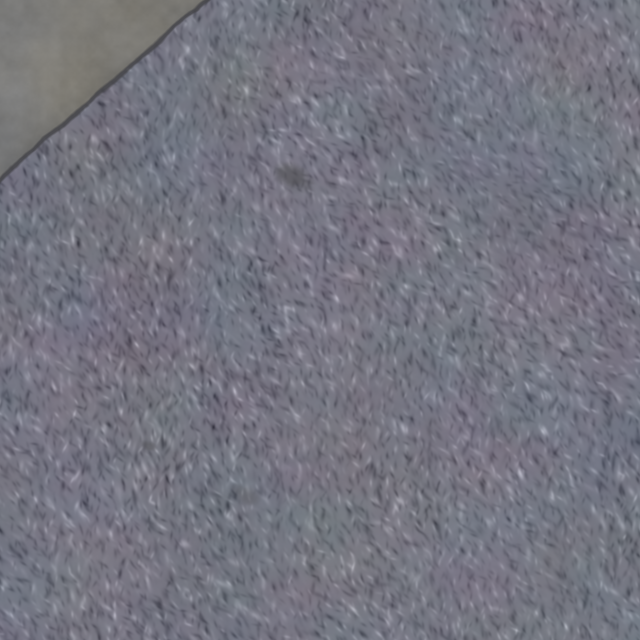
A WebGL 1 fragment shader for this texture:

```glsl
precision highp float;

// Weathered blue-grey asphalt with a paler slab across the top left corner.
// Grain is a sum of soft, elongated strokes scattered on jittered grids; slow
// noise bends their direction, varies their contrast and tints the surface.

uniform vec2 u_resolution;

const vec3 ASPHALT = vec3(0.467, 0.469, 0.516);
const vec3 SLAB = vec3(0.490, 0.485, 0.470);
const vec3 CRACK = vec3(0.270, 0.270, 0.285);
const vec3 GREEN_TINT = vec3(-0.030, 0.022, 0.004);
const vec3 WARM_TINT = vec3(0.018, 0.006, -0.024);

float hash(vec2 p) {
  return fract(sin(dot(p, vec2(127.1, 311.7))) * 43758.5453);
}

float valueNoise(vec2 p) {
  vec2 cell = floor(p);
  vec2 f = fract(p);
  f = f * f * (3.0 - 2.0 * f);
  float low = mix(hash(cell), hash(cell + vec2(1.0, 0.0)), f.x);
  float high = mix(hash(cell + vec2(0.0, 1.0)), hash(cell + 1.0), f.x);
  return mix(low, high, f.y);
}

// Layered noise centred on zero, roughly -0.5 to 0.5.
float cloud(vec2 p) {
  float sum = 0.0;
  float weight = 0.5;
  for (int i = 0; i < 4; i++) {
    sum += weight * (valueNoise(p) - 0.5);
    p = p * 2.03 + 17.3;
    weight *= 0.5;
  }
  return sum;
}

// One grid of signed strokes leaning around the given angle.
float strokeLayer(vec2 p, float density, float lean, float seed) {
  vec2 q = p * density + seed;
  vec2 home = floor(q);
  float sum = 0.0;
  for (int j = -1; j <= 1; j++) {
    for (int i = -1; i <= 1; i++) {
      vec2 cell = home + vec2(float(i), float(j));
      vec2 centre = cell + vec2(hash(cell + 3.1), hash(cell + 8.7));
      float spread = hash(cell + 14.3) + hash(cell + 21.9) - 1.0;
      float angle = lean + 0.95 * spread;
      vec2 along = vec2(cos(angle), sin(angle));
      vec2 d = q - centre;
      float u = dot(d, along) / mix(0.34, 0.52, hash(cell + 33.5));
      float v = dot(d, vec2(-along.y, along.x)) / 0.17;
      float pick = hash(cell + 41.2);
      sum += mix(-0.8, 1.2, pick * pick) * exp(-u * u - v * v);
    }
  }
  return sum;
}

float grain(vec2 p, float lean) {
  return strokeLayer(p, 45.0, lean, 5.0)
       + strokeLayer(p, 58.0, lean, 91.0)
       + strokeLayer(p, 75.0, lean, 173.0);
}

// Soft shallow hollow with a ragged rim.
float pit(vec2 p, vec2 centre, float radius) {
  vec2 d = p - centre;
  d.y += 0.35 * d.x;
  float r = length(d * vec2(0.8, 1.2)) / radius;
  r += 0.7 * cloud(p * 45.0);
  return 1.0 - smoothstep(0.3, 1.2, r);
}

// Signed distance to the slab edge, positive on the slab.
float slabSide(vec2 p) {
  vec2 normal = normalize(vec2(-0.87, 1.0));
  float wobble = 0.007 * cloud(p * 28.0);
  return dot(p - vec2(0.013, 0.733), normal) + wobble;
}

vec3 asphaltColour(vec2 p) {
  float lean = 2.0 + 1.3 * cloud(p * 7.0 + 2.0);
  float contrast = 0.105 + 0.09 * cloud(p * 9.0 + 31.0);
  float light = contrast * grain(p, lean);
  light += 0.05 * cloud(p * 6.0 + 57.0) + 0.025 * cloud(p * 90.0);
  vec3 colour = ASPHALT + light;
  colour += GREEN_TINT * 1.6 * cloud(p * 11.0 + 73.0);
  colour += WARM_TINT * 1.6 * cloud(p * 8.0 + 119.0);
  float hollow = pit(p, vec2(0.457, 0.725), 0.026);
  hollow += 0.6 * pit(p, vec2(0.384, 0.227), 0.020);
  hollow += 0.7 * pit(p, vec2(0.232, 0.303), 0.011);
  return mix(colour, CRACK + 0.06, 0.65 * hollow);
}

vec3 slabColour(vec2 p, float inset) {
  float mottle = 0.09 * cloud(p * 14.0 + 7.0) + 0.05 * cloud(p * 70.0);
  float rim = 0.03 * exp(-inset / 0.02);
  return SLAB + mottle - rim + WARM_TINT * 2.0 * cloud(p * 9.0 + 43.0);
}

void main() {
  vec2 p = gl_FragCoord.xy / u_resolution;
  float side = slabSide(p);
  float onSlab = smoothstep(-0.002, 0.002, side);
  vec3 colour = mix(asphaltColour(p), slabColour(p, max(side, 0.0)), onSlab);

  // Dark joint, uneven in width, along the slab edge.
  float width = 0.0035 + 0.004 * cloud(p * 22.0 + 9.0);
  float joint = 1.0 - smoothstep(width * 0.3, width + 0.002, abs(side + 0.001));
  colour = mix(colour, CRACK, 0.85 * joint);
  gl_FragColor = vec4(clamp(colour, 0.0, 1.0), 1.0);
}
```
